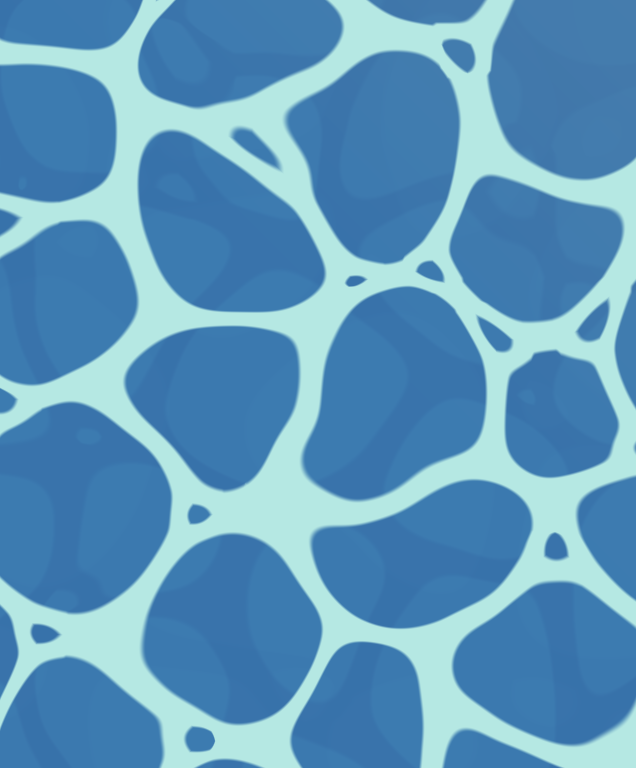
Write a WebGL 2 fragment shader that draws this texture.

```glsl
#version 300 es
precision highp float;
// Rounded blue cells parted by pale aqua channels, with small pebbles at some
// junctions. Cells are a warped, weighted Voronoi diagram with soft-min corners;
// two further layers of the same diagram tint the cells with faint patches.

uniform vec2 u_resolution;
out vec4 fragColor;

vec3 hash3(vec2 p) {
  vec3 q = fract(p.xyx * vec3(0.1031, 0.1030, 0.0973));
  q += dot(q, q.yxz + 33.33);
  return fract((q.xxy + q.yzz) * q.zyx);
}

vec2 noise2(vec2 p) {
  vec2 i = floor(p), f = fract(p);
  f = f * f * f * (f * (f * 6.0 - 15.0) + 10.0);
  vec2 low = mix(hash3(i).xy, hash3(i + vec2(1, 0)).xy, f.x);
  vec2 high = mix(hash3(i + vec2(0, 1)).xy, hash3(i + vec2(1, 1)).xy, f.x);
  return mix(low, high, f.y) - 0.5;
}

float smoothMin(float a, float b, float k) {
  float h = max(k - abs(a - b), 0.0) / k;
  return min(a, b) - h * h * k * 0.25;
}

// Site position in xy, weight in z, random value in w
vec4 site(vec2 id, float seed) {
  vec3 h = hash3(id + seed);
  vec2 stagger = vec2(0.0, 0.5 * mod(id.x, 2.0));
  vec2 pos = (id + 0.5 + stagger + 0.62 * (h.xy - 0.5)) * vec2(0.21, 0.265);
  return vec4(pos, 0.016 * (h.z - 0.5), fract(h.x * 7.3 + h.z * 5.1));
}

// Positive inside cells and pebbles, negative in the channels
float cellField(vec2 p, float seed, float gap) {
  p += 0.075 * noise2(p * 5.0 + seed) + 0.018 * noise2(p * 11.0 - seed);
  vec2 base = floor(p / vec2(0.21, 0.265));

  // Four smallest power distances, and random values of their sites
  vec4 near = vec4(9.0), key = vec4(0.0);
  vec4 home = vec4(0.0);
  for (int y = -3; y <= 2; y++)
  for (int x = -2; x <= 2; x++) {
    vec4 s = site(base + vec2(x, y), seed);
    vec2 r = p - s.xy;
    float d = dot(r, r) - s.z;
    if (d < near.x) {
      near = vec4(d, near.xyz); key = vec4(s.w, key.xyz); home = s;
    } else if (d < near.y) {
      near = vec4(near.x, d, near.yz); key = vec4(key.x, s.w, key.yz);
    } else if (d < near.z) {
      near = vec4(near.xy, d, near.z); key = vec4(key.xy, s.w, key.z);
    } else if (d < near.w) {
      near.w = d;
    }
  }

  // Soft minimum of the distances to the borders rounds the corners
  float sum = 0.0;
  for (int y = -3; y <= 2; y++)
  for (int x = -2; x <= 2; x++) {
    vec4 s = site(base + vec2(x, y), seed);
    float span = distance(s.xy, home.xy);
    if (span < 0.0001) continue;
    vec2 r = p - s.xy;
    float border = (dot(r, r) - s.z - near.x) / (2.0 * span);
    sum += exp(-border / 0.023);
  }
  float cell = -0.023 * log(sum) - gap;

  // Rounded triangle around the point where three cells meet
  float mean = dot(near.xyz, vec3(1.0)) / 3.0;
  vec3 spread = near.xyz - mean;
  float junction = 2.4 * sqrt(dot(spread, spread) / 3.0) + 1.5 * (mean - near.x);
  float pick = fract(key.x + key.y + key.z);
  float fade = smoothstep(0.0, 0.015, near.w - near.z);
  if (pick < 0.3) {
    float radius = mix(0.009, 0.022, pick / 0.3);
    cell = smoothMin(cell, junction - (radius + 0.018) * fade, 0.015);
    cell = max(cell, radius * fade - 0.003 * (1.0 - fade) - junction);
  }
  return cell;
}

void main() {
  vec2 p = gl_FragCoord.xy / u_resolution.y;
  float soft = max(0.0025, 0.8 / u_resolution.y);

  // Faint overlapping patches inside the cells
  float patches = smoothstep(-0.003, 0.003, cellField(p * 0.95 + 3.1, 17.0, 0.013));
  float veil = smoothstep(-0.003, 0.003, cellField(p * 0.75 + 6.4, 41.0, 0.02));
  vec3 blue = mix(vec3(0.220, 0.450, 0.670), vec3(0.235, 0.480, 0.690), patches);
  blue += vec3(0.004, 0.007, 0.005) * (veil - 0.6);

  // Slight greying towards the upper right
  float haze = smoothstep(1.0, 1.8, p.x + p.y);
  blue = mix(blue, vec3(0.290, 0.490, 0.670), 0.6 * haze);

  float inside = smoothstep(-soft, soft, cellField(p + 1.7, 5.0, 0.0105));
  fragColor = vec4(mix(vec3(0.710, 0.910, 0.890), blue, inside), 1.0);
}
```
